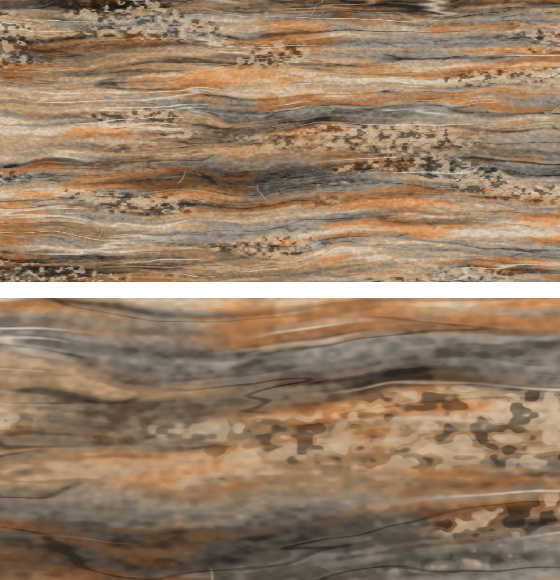
Top: the whole. Bottom: its middle third, enlarged.
Write a Shadertoy shader that draws this texture.

```glsl
float hash(vec2 p) {
    vec3 q = fract(p.xyx * vec3(0.1031, 0.1030, 0.0973));
    q += dot(q, q.yzx + 33.33);
    return fract((q.x + q.y) * q.z);
}

float noise(vec2 p) {
    vec2 cell = floor(p), f = fract(p);
    f = f * f * (3.0 - 2.0 * f);
    float low = mix(hash(cell), hash(cell + vec2(1, 0)), f.x);
    float high = mix(hash(cell + vec2(0, 1)), hash(cell + vec2(1, 1)), f.x);
    return mix(low, high, f.y);
}

float fbm(vec2 p, int octaves) {
    float sum = 0.0, weight = 0.5, total = 0.0;
    for (int i = 0; i < octaves; i++) {
        sum += weight * noise(p);
        total += weight;
        weight *= 0.55;
        p = p * 2.03 + vec2(17.3, 41.7);
    }
    return sum / total;
}

// Thin line along a level contour of stretched noise
float vein(vec2 p, float width) {
    return 1.0 - smoothstep(0.0, width, abs(fbm(p, 3) - 0.5));
}

vec3 stoneRamp(float tone, float warmth) {
    vec3 middle = mix(vec3(0.59, 0.54, 0.48), vec3(0.61, 0.48, 0.35), warmth);
    vec3 c = mix(vec3(0.18, 0.15, 0.12), vec3(0.36, 0.29, 0.23), smoothstep(0.0, 0.22, tone));
    c = mix(c, vec3(0.48, 0.42, 0.35), smoothstep(0.22, 0.38, tone));
    c = mix(c, middle, smoothstep(0.36, 0.53, tone));
    c = mix(c, vec3(0.73, 0.61, 0.48), smoothstep(0.53, 0.70, tone));
    return mix(c, vec3(0.83, 0.76, 0.67), smoothstep(0.70, 0.92, tone));
}

// Short slanted fractures scattered over the slab
float fractures(vec2 p, float aspect) {
    float lines = 0.0;
    for (int i = 0; i < 14; i++) {
        float id = float(i) + 3.0;
        vec2 center = vec2(hash(vec2(id, 1.7)) * aspect, hash(vec2(id, 8.3)));
        float angle = mix(0.35, 1.1, hash(vec2(id, 5.1)));
        if (hash(vec2(id, 12.9)) < 0.35) angle = -angle;
        vec2 d = p - center;
        vec2 along = vec2(cos(angle), sin(angle));
        float u = dot(d, along);
        float v = dot(d, vec2(-along.y, along.x)) + 0.016 * (noise(vec2(u * 45.0, id)) - 0.5);
        float reach = mix(0.02, 0.065, hash(vec2(id, 21.0)));
        float line = 1.0 - smoothstep(0.0006, 0.0034, abs(v));
        lines = max(lines, line * (1.0 - smoothstep(reach * 0.5, reach, abs(u))));
    }
    return lines;
}

void mainImage(out vec4 fragColor, in vec2 fragCoord) {
    vec2 p = fragCoord / iResolution.y;
    float aspect = iResolution.x / iResolution.y;

    // Gently folded bedding
    vec2 q = p;
    q.y += 0.10 * (fbm(p * vec2(1.4, 2.6) + 4.0, 3) - 0.5);
    q.y += 0.022 * (fbm(p * vec2(6.0, 13.0) + 31.0, 3) - 0.5);

    // Broad strata, thin laminae and grain
    float strata = fbm(q * vec2(1.0, 9.0) + vec2(3.0, 12.0), 5) - 0.5;
    float laminae = fbm(q * vec2(2.6, 44.0) + vec2(9.0, 55.0), 3) - 0.5;
    float grain = fbm(p * vec2(55.0, 115.0), 2) - 0.5;
    float tone = 0.53 + 1.15 * strata + 0.75 * laminae + 0.24 * grain;
    tone += 0.085 * cos(31.4 * (q.y - 0.12));

    // Dark seams that swell and pinch out
    float seamMask = smoothstep(0.44, 0.66, fbm(q * vec2(1.6, 7.0) + 71.0, 3));
    tone -= 0.30 * seamMask * vein(q * vec2(1.1, 13.0) + 23.0, 0.07);
    tone -= 0.17 * vein(q * vec2(2.4, 24.0) + 47.0, 0.035);

    // Base colour, with cool grey and rusty beds
    float warmth = smoothstep(0.38, 0.62, fbm(q * vec2(1.3, 11.0) + 90.0, 4));
    vec3 color = stoneRamp(tone, warmth);
    float luma = dot(color, vec3(0.30, 0.59, 0.11));
    color = mix(color, luma * vec3(1.05, 1.0, 0.93), 0.65 * (1.0 - warmth) * (1.0 - smoothstep(0.5, 0.8, tone)));
    float rust = smoothstep(0.50, 0.68, fbm(q * vec2(2.8, 19.0) + 130.0, 5));
    rust *= 0.55 + 0.9 * noise(p * vec2(24.0, 60.0));
    color = mix(color, (0.35 + 1.25 * luma) * vec3(0.66, 0.41, 0.22), 0.72 * min(rust, 1.0));

    // Crumbly pockets of pale chips and dark pits
    float pocket = smoothstep(0.56, 0.68, fbm(q * vec2(2.0, 10.0) + 160.0, 3));
    float chips = fbm(p * vec2(48.0, 80.0) + 19.0, 2);
    color = mix(color, vec3(0.80, 0.71, 0.60), 0.7 * pocket * smoothstep(0.54, 0.68, chips));
    color *= 1.0 - 0.40 * pocket * (1.0 - smoothstep(0.28, 0.42, chips));

    // Cream and ochre veins following the bedding
    float creamMask = smoothstep(0.44, 0.62, fbm(q * vec2(2.2, 9.0) + 201.0, 3));
    float cream = creamMask * vein(q * vec2(1.5, 21.0) + 240.0, 0.04);
    color = mix(color, vec3(0.88, 0.82, 0.74), 0.75 * cream);
    float ochreMask = smoothstep(0.42, 0.60, fbm(q * vec2(1.8, 8.0) + 280.0, 3));
    float ochre = ochreMask * vein(q * vec2(1.2, 17.0) + 310.0, 0.035);
    color = mix(color, vec3(0.76, 0.59, 0.41), 0.65 * ochre);

    color = mix(color, vec3(0.78, 0.65, 0.50), 0.5 * fractures(p, aspect));
    color *= 1.0 + 0.14 * (noise(p * vec2(110.0, 150.0)) - 0.5);
    fragColor = vec4(clamp(color, 0.0, 1.0), 1.0);
}
```
